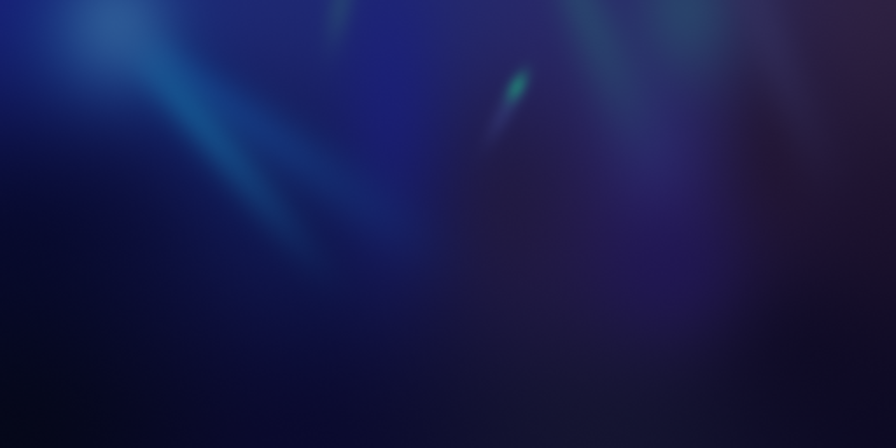
Write a Shadertoy shader that draws this background.

```glsl
// Soft coloured stage lights: a blue lamp with two beams, violet columns and a green spark in dark haze.
#define LAMP_POS vec2(0.26, 0.95)
#define LAMP_COLOR vec3(0.18, 0.36, 0.59)
#define BEAM_COLOR vec3(0.08, 0.36, 0.58)
#define BLUE_COLOR vec3(0.10, 0.12, 0.50)
#define VIOLET_COLOR vec3(0.17, 0.14, 0.43)
#define TEAL_COLOR vec3(0.16, 0.32, 0.44)
#define SPARK_COLOR vec3(0.13, 0.47, 0.45)
#define SPARK_POS vec2(1.154, 0.806)
#define GRAIN 0.004

float hash(vec2 p) {
    return fract(sin(dot(p, vec2(127.1, 311.7))) * 43758.5453);
}

// Smooth blend of four colours spread evenly over 0..1
vec3 ramp(float t, vec3 a, vec3 b, vec3 c, vec3 d) {
    vec3 k = smoothstep(vec3(0.0, 1.0, 2.0), vec3(1.0, 2.0, 3.0), vec3(t * 3.0));
    return mix(mix(mix(a, b, k.x), c, k.y), d, k.z);
}

// Gaussian ellipse, turned by an angle
float glow(vec2 p, vec2 center, vec2 radius, float angle) {
    float c = cos(angle), s = sin(angle);
    vec2 q = mat2(c, -s, s, c) * (p - center) / radius;
    return exp(-dot(q, q));
}

// Cone of light that widens and fades from start to end
float beam(vec2 p, vec2 start, vec2 end, float startWidth, float endWidth) {
    vec2 axis = end - start;
    float len = length(axis);
    vec2 dir = axis / len;
    vec2 q = p - start;
    float along = dot(q, dir) / len;
    float across = dot(q, vec2(-dir.y, dir.x));
    float width = mix(startWidth, endWidth, clamp(along, 0.0, 1.0));
    float fade = smoothstep(-0.08, 0.12, along) * (1.0 - smoothstep(0.15, 1.1, along));
    return fade * exp(-across * across / (width * width));
}

// Dark haze: three horizontal ramps blended by height
vec3 haze(vec2 p) {
    float t = p.x * 0.5;
    vec3 low = ramp(t, vec3(0.02, 0.03, 0.10), vec3(0.04, 0.04, 0.18),
                       vec3(0.08, 0.08, 0.19), vec3(0.05, 0.04, 0.14));
    vec3 middle = ramp(t, vec3(0.03, 0.04, 0.18), vec3(0.065, 0.08, 0.29),
                          vec3(0.14, 0.105, 0.29), vec3(0.11, 0.07, 0.18));
    vec3 high = ramp(t, vec3(0.09, 0.12, 0.46), vec3(0.12, 0.16, 0.45),
                        vec3(0.16, 0.16, 0.41), vec3(0.18, 0.13, 0.26));
    vec3 color = mix(low, middle, smoothstep(0.0, 0.55, p.y));
    return mix(color, high, smoothstep(0.45, 1.05, p.y));
}

void mainImage(out vec4 fragColor, in vec2 fragCoord) {
    vec2 p = fragCoord / iResolution.xy * vec2(2.0, 1.0);
    vec3 color = haze(p);

    // Shadows between the lights
    color = mix(color, vec3(0.13, 0.10, 0.23), 0.55 * glow(p, vec2(1.14, 0.54), vec2(0.13, 0.22), 0.0));
    color = mix(color, vec3(0.13, 0.08, 0.19), 0.70 * glow(p, vec2(1.74, 0.66), vec2(0.11, 0.24), 0.0));
    color = mix(color, vec3(0.04, 0.03, 0.13), 0.45 * glow(p, vec2(1.78, 0.23), vec2(0.20, 0.18), 0.0));

    // Blue column and violet columns
    color = mix(color, BLUE_COLOR, 0.60 * glow(p, vec2(0.87, 0.78), vec2(0.12, 0.36), 0.0));
    color = mix(color, VIOLET_COLOR, 0.75 * glow(p, vec2(1.46, 0.67), vec2(0.13, 0.28), 0.12));
    color = mix(color, vec3(0.12, 0.08, 0.33), 0.60 * glow(p, vec2(1.49, 0.40), vec2(0.17, 0.15), 0.0));

    // Faint beams from the upper edge
    color = mix(color, TEAL_COLOR, 0.65 * glow(p, vec2(1.53, 0.98), vec2(0.12, 0.16), 0.0));
    color = mix(color, TEAL_COLOR, 0.60 * beam(p, vec2(1.27, 1.06), vec2(1.49, 0.56), 0.05, 0.09));
    color = mix(color, vec3(0.20, 0.19, 0.37), 0.60 * beam(p, vec2(1.66, 1.06), vec2(1.86, 0.55), 0.06, 0.06));
    color = mix(color, TEAL_COLOR, 0.50 * glow(p, vec2(0.76, 0.99), vec2(0.03, 0.09), -0.2));

    // Lamp with its spill and two beams
    vec2 lampExit = LAMP_POS + vec2(0.03, -0.03);
    color = mix(color, vec3(0.06, 0.13, 0.40), 0.60 * beam(p, lampExit, vec2(0.82, 0.25), 0.09, 0.20));
    color = mix(color, vec3(0.08, 0.24, 0.52), 0.85 * beam(p, lampExit, vec2(1.02, 0.40), 0.05, 0.08));
    color = mix(color, BEAM_COLOR, 0.80 * beam(p, lampExit, vec2(0.75, 0.36), 0.05, 0.045));
    color = mix(color, vec3(0.08, 0.25, 0.53), 0.60 * glow(p, LAMP_POS - vec2(0.02, 0.03), vec2(0.19, 0.17), 0.0));
    color = mix(color, LAMP_COLOR, 0.90 * glow(p, LAMP_POS, vec2(0.12, 0.13), 0.0));

    // Spark and its tail
    color = mix(color, vec3(0.20, 0.22, 0.46), 0.60 * glow(p, SPARK_POS - vec2(0.025, 0.05), vec2(0.022, 0.075), -0.5));
    color = mix(color, SPARK_COLOR, 0.85 * glow(p, SPARK_POS, vec2(0.019, 0.036), -0.5));

    // Fine grain against banding
    color += GRAIN * (hash(floor(p * 256.0)) - 0.5);
    fragColor = vec4(color, 1.0);
}
```
